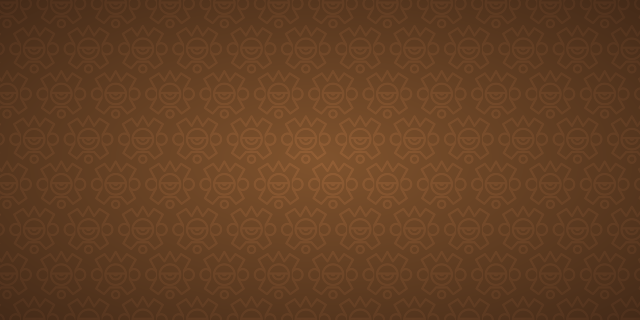
This pattern is drawn by a WebGL 2 fragment shader. Its source:

```glsl
#version 300 es
precision highp float;

uniform vec2 u_resolution;
out vec4 fragColor;

const vec2 PITCH = vec2(97.8, 81.3); // column and row spacing, canvas height = 576
const float HALF_LINE = 2.0;

float segment(vec2 p, vec2 a, vec2 b) {
    vec2 pa = p - a, ba = b - a;
    return length(pa - ba * clamp(dot(pa, ba) / dot(ba, ba), 0.0, 1.0));
}

float ring(vec2 p, float radius) {
    return abs(length(p) - radius);
}

// Signed distance to the line work of one medallion
float medallion(vec2 p) {
    p.x = abs(p.x);

    // Crown spike, upper ray, lower ray and base
    const vec2 upper[5] = vec2[5](vec2(0.0, 41.0), vec2(10.0, 24.0),
        vec2(20.0, 37.0), vec2(36.0, 27.0), vec2(25.5, 8.0));
    const vec2 lower[5] = vec2[5](vec2(25.5, -8.0), vec2(35.0, -25.0),
        vec2(21.0, -35.0), vec2(10.0, -23.0), vec2(0.0, -23.0));
    float d = 1e3;
    for (int i = 0; i < 4; i++) {
        d = min(d, segment(p, upper[i], upper[i + 1]));
        d = min(d, segment(p, lower[i], lower[i + 1]));
    }

    // Central disc, side loop open to the middle, and pendant
    d = min(d, ring(p, 18.5));
    d = min(d, max(ring(p - vec2(33.0, 0.0), 10.0), 25.5 - p.x));
    d = min(d, ring(p - vec2(0.0, -36.0), 6.5));

    // Crossbar with a half ring and half dot beneath
    vec2 q = p - vec2(0.0, 2.0);
    d = min(d, segment(q, vec2(0.0), vec2(18.0, 0.0)));
    d = min(d, max(ring(q, 10.5), q.y));
    d -= HALF_LINE;
    return min(d, max(length(q) - 5.0, q.y));
}

// Nearest medallion in a lattice of every second row
float lattice(vec2 p) {
    vec2 cell = PITCH * vec2(1.0, 2.0);
    return medallion((fract(p / cell + 0.5) - 0.5) * cell);
}

void main() {
    vec2 uv = gl_FragCoord.xy / u_resolution;
    vec2 p = gl_FragCoord.xy / u_resolution.y * 576.0 - vec2(550.5, 325.5);
    float pixel = 576.0 / u_resolution.y;

    // Staggered rows
    float d = min(lattice(p), lattice(p - PITCH * vec2(0.5, 1.0)));
    float line = 1.0 - smoothstep(-0.5 * pixel, 0.5 * pixel, d);

    // Brown ground, darkening towards the corners
    float edge = length(uv * 2.0 - 1.0) / sqrt(2.0);
    vec3 ground = mix(vec3(0.505, 0.327, 0.178), vec3(0.265, 0.163, 0.092), edge);

    // Tone-on-tone line work
    vec3 color = ground * mix(vec3(1.0), vec3(1.14, 1.13, 1.16), line);
    fragColor = vec4(color, 1.0);
}
```
